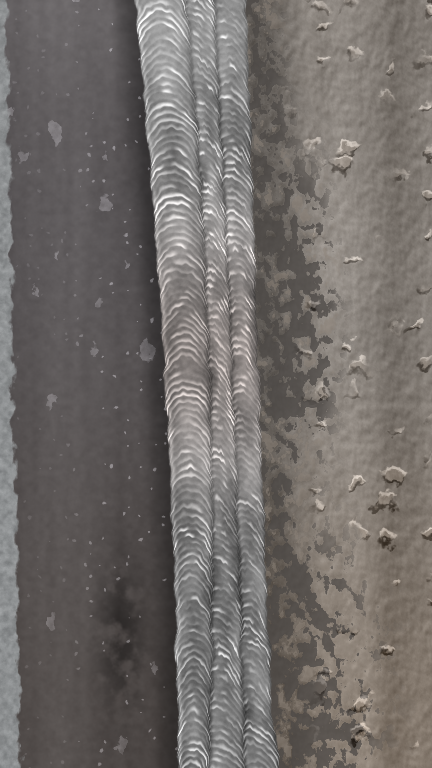
This texture is drawn by a WebGL 1 fragment shader. Its source:

```glsl
precision highp float;
// Three rippled weld beads running down between a dark plate and a worn, flecked plate.
uniform vec2 u_resolution;

float hash(vec2 p) {
  p = fract(p * vec2(0.1031, 0.1137));
  p += dot(p, p.yx + 33.33);
  return fract((p.x + p.y) * p.x * 17.31);
}

float noise(vec2 p) {
  vec2 i = floor(p), f = fract(p);
  f = f * f * (3.0 - 2.0 * f);
  return mix(mix(hash(i), hash(i + vec2(1.0, 0.0)), f.x),
             mix(hash(i + vec2(0.0, 1.0)), hash(i + 1.0), f.x), f.y);
}

float fbm(vec2 p) {
  float sum = 0.0, amp = 0.53;
  for (int i = 0; i < 4; i++) {
    sum += amp * noise(p);
    p = mat2(1.6, 1.2, -1.2, 1.6) * p + 7.3;
    amp *= 0.5;
  }
  return sum;
}

// Scattered spots: one per cell, random size, kept with the given chance.
float spots(vec2 p, float chance, float radius, float blur) {
  vec2 cell = floor(p);
  float cover = 0.0;
  for (int j = -1; j <= 1; j++) {
    for (int i = -1; i <= 1; i++) {
      vec2 id = cell + vec2(float(i), float(j));
      vec2 centre = id + 0.2 + 0.6 * vec2(hash(id + 3.1), hash(id + 19.7));
      float r = radius * mix(0.35, 1.0, hash(id + 41.3));
      float keep = step(hash(id + 67.9), chance);
      cover = max(cover, keep * (1.0 - smoothstep(r - blur, r + blur, length(p - centre))));
    }
  }
  return cover;
}

// Quadratic seam line, t runs from the top down.
float seam(float t, vec3 k) { return k.x + t * (k.y + t * k.z); }

float band(float x, float centre, float width) {
  float d = (x - centre) / width;
  return exp(-d * d);
}

// Brightness of one bead; u is -1 at its left side and 1 at its right.
float bead(float u, float y, float bow, float skew, float seed) {
  float arc = 1.0 - sqrt(max(1.0 - 0.88 * u * u, 0.05));
  float wobble = 0.9 * noise(vec2(u * 1.3 + seed, y * 22.0)) + 0.4 * noise(vec2(u * 5.0, y * 90.0 + seed));
  float phase = (y + bow * arc + skew * u) * 104.0 + wobble;
  float f = fract(phase), row = floor(phase);
  float ridge = smoothstep(0.0, 0.3, f) * (1.0 - smoothstep(0.3, 0.85, f));
  float strength = mix(0.25, 1.0, hash(vec2(row, seed)));
  float glint = smoothstep(0.25, 0.85, noise(vec2(u * 2.4 + seed + 5.0 * hash(vec2(row, 4.0)), phase * 0.4)));
  float patchy = noise(vec2(u * 1.3 + seed, phase * 0.15));
  return 0.41 + 0.07 * (1.0 - u * u) + 0.2 * (patchy - 0.5)
       + ridge * strength * (0.08 + 0.42 * glint) - 0.1 * smoothstep(0.75, 1.0, abs(u));
}

vec3 darkPlate(vec2 uv, vec2 p, float t, float gap, float px) {
  vec3 col = mix(vec3(0.335, 0.32, 0.325), vec3(0.295, 0.273, 0.265), smoothstep(0.25, 0.95, t));
  col += 0.045 * band(uv.x, 0.15, 0.1) + 0.05 * band(t, 0.0, 0.12);
  col += 0.03 * (noise(vec2(p.x * 90.0, p.y * 4.0)) - 0.5) + 0.05 * (fbm(p * 130.0) - 0.5);
  col *= 1.0 - 0.36 * smoothstep(0.07, 0.0, gap);
  float stain = band(uv.x, 0.28, 0.05) * band(t, 0.83, 0.09);
  col *= 1.0 - 0.4 * stain * smoothstep(0.3, 0.6, fbm(p * 45.0));
  // Spatter: fine dots and long ragged chips.
  vec2 warp = 0.02 * vec2(fbm(p * 90.0), fbm(p * 90.0 + 9.0));
  float dots = spots((p + 0.4 * warp) * 62.0, 0.28, 0.15, px * 40.0);
  float chips = spots((p + warp) * vec2(32.0, 17.0), 0.16, 0.25, px * 20.0);
  float spread = 0.3 + 0.7 * smoothstep(0.13, 0.26, uv.x);
  col += vec3(0.23, 0.23, 0.24) * max(dots * spread, chips * 0.55 * (0.5 + fbm(p * 150.0)));
  // Pale bevel along the outer border, with a flaking edge.
  float border = 0.014 + 0.033 * t + 0.03 * (fbm(p * vec2(90.0, 60.0)) - 0.5);
  float bevel = 1.0 - smoothstep(border - 0.004, border + 0.004, uv.x);
  vec3 rim = vec3(0.55, 0.56, 0.565) + 0.2 * (fbm(p * 150.0) - 0.5);
  return mix(col, rim, bevel);
}

vec3 wornPlate(vec2 uv, vec2 p, float t, float gap) {
  vec3 col = mix(vec3(0.505, 0.48, 0.455), vec3(0.515, 0.47, 0.425), smoothstep(0.4, 1.0, t));
  col += 0.06 * band(uv.x, 0.79, 0.09) - 0.06 * band(uv.x, 0.91, 0.035);
  col *= mix(0.74, 1.0, smoothstep(0.0, 0.16, gap));
  col += 0.05 * (noise(vec2(p.x * 50.0, p.y * 3.0)) - 0.5) + 0.07 * (fbm(p * 14.0) - 0.5);
  vec2 grain = p * vec2(120.0, 95.0);
  float rough = fbm(grain);
  col += 0.16 * (rough - fbm(grain + vec2(0.35, -0.5)));
  // Dark scale, broken into small islands beside the weld and in two broad regions.
  float zone = 0.55 * smoothstep(0.13, 0.0, gap)
             + 0.8 * band(uv.x, 0.70, 0.07) * band(t, 0.42, 0.17)
             + 0.65 * band(uv.x, 0.73, 0.13) * smoothstep(0.6, 0.9, t) + 0.12;
  float field = 0.6 * rough + 0.4 * fbm(p * 38.0);
  float scale = smoothstep(0.6, 0.65, field + 0.17 * zone);
  col = mix(col, vec3(0.29, 0.275, 0.265), 0.75 * scale * smoothstep(0.08, 0.5, zone));
  float bare = smoothstep(0.6, 0.66, 1.0 - field) * smoothstep(0.1, 0.5, zone);
  col = mix(col, vec3(0.57, 0.53, 0.49), 0.5 * bare);
  // Thin ragged flakes, bright above and shaded below.
  vec2 q = p + 0.035 * vec2(fbm(p * 60.0), fbm(p * 60.0 + 5.0));
  q = vec2(q.x * 20.0, q.y * 34.0 - 6.0 * q.x);
  float flake = spots(q, 0.4, 0.32, 0.06);
  float lit = flake - spots(q + vec2(0.05, 0.17), 0.4, 0.32, 0.06);
  float visible = smoothstep(0.06, 0.16, gap) * smoothstep(0.3, 0.55, fbm(p * 20.0));
  return col + visible * (vec3(0.05, 0.04, 0.03) * flake + 0.22 * lit);
}

void main() {
  vec2 uv = gl_FragCoord.xy / u_resolution;
  vec2 p = uv * vec2(0.5625, 1.0);
  float t = 1.0 - uv.y, px = 1.0 / u_resolution.y;
  float jag = 0.012 * (fbm(vec2(3.0, t * 55.0)) - 0.5);
  float left = seam(t, vec3(0.312, 0.18, -0.08)) + jag;
  float first = seam(t, vec3(0.43, 0.17, -0.115)) - jag;
  float second = seam(t, vec3(0.495, 0.105, -0.035)) + jag;
  float right = seam(t, vec3(0.57, 0.055, 0.01)) + 0.012 * smoothstep(0.91, 1.0, t) - jag;

  // Overlapping beads and their shared metal tint.
  float a = bead(2.0 * (uv.x - left) / (first - left) - 1.0, uv.y, 0.046, 0.003, 1.0);
  float b = bead(2.0 * (uv.x - first) / (second - first) - 1.0, uv.y, 0.018, 0.016, 8.0);
  float c = bead(2.0 * (uv.x - second) / (right - second) - 1.0, uv.y, 0.024, 0.014, 15.0);
  float metal = mix(a, b, smoothstep(first - 0.006, first + 0.006, uv.x));
  metal = mix(metal, c, smoothstep(second - 0.006, second + 0.006, uv.x));
  metal += 0.15 * band(t, 0.04, 0.07) + 0.07 * band(t, 0.3, 0.06) + 0.09 * band(t, 0.61, 0.04);
  metal += 0.14 * (fbm(p * 150.0) - 0.5) - 0.04 * smoothstep(0.65, 0.95, t);
  metal += 0.2 * band(uv.x, left + 0.005, 0.005);
  vec3 tint = mix(vec3(1.0), vec3(1.04, 0.99, 0.97), band(t, 0.46, 0.16));

  // Plates on either side, then the weld over both.
  vec3 col = uv.x < 0.5 * (left + right) ? darkPlate(uv, p, t, left - uv.x, px)
                                         : wornPlate(uv, p, t, uv.x - right);
  float soft = 2.0 * px;
  float weld = smoothstep(left - soft, left + soft, uv.x)
             * (1.0 - smoothstep(right - soft, right + soft, uv.x));
  col = mix(col, metal * tint, weld);
  gl_FragColor = vec4(clamp(col, 0.0, 1.0), 1.0);
}
```
